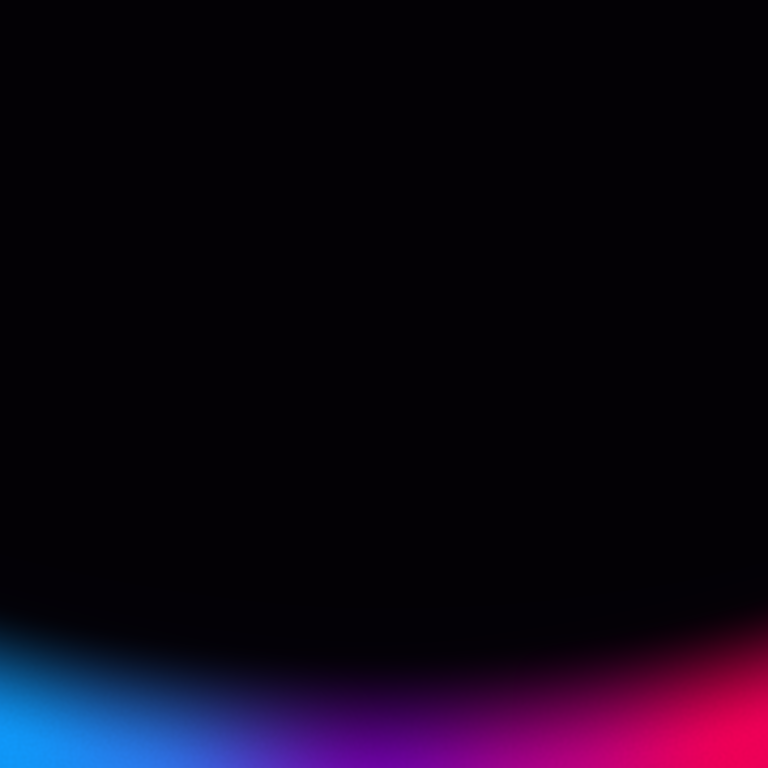
Reproduce this background procedurally as a three.js fragment shader.

```glsl
varying vec2 vUv;

vec2 hashGradient(vec2 cell) {
  vec2 k = vec2(dot(cell, vec2(127.1, 311.7)), dot(cell, vec2(269.5, 183.3)));
  return 2.0 * fract(sin(k) * 43758.55) - 1.0;
}

float gradientNoise(vec2 p) {
  vec2 i = floor(p), f = fract(p);
  vec2 u = f * f * (3.0 - 2.0 * f);
  float a = dot(hashGradient(i), f);
  float b = dot(hashGradient(i + vec2(1.0, 0.0)), f - vec2(1.0, 0.0));
  float c = dot(hashGradient(i + vec2(0.0, 1.0)), f - vec2(0.0, 1.0));
  float d = dot(hashGradient(i + 1.0), f - 1.0);
  return mix(mix(a, b, u.x), mix(c, d, u.x), u.y);
}

// Blue to violet to magenta to crimson, from left to right
vec3 spectrum(float x) {
  vec3 color = mix(vec3(0.06, 0.59, 0.97), vec3(0.17, 0.47, 0.92), smoothstep(0.0, 0.22, x));
  color = mix(color, vec3(0.46, 0.01, 0.69), smoothstep(0.17, 0.5, x));
  color = mix(color, vec3(0.70, 0.0, 0.53), smoothstep(0.48, 0.74, x));
  return mix(color, vec3(0.93, 0.0, 0.34), smoothstep(0.68, 0.97, x));
}

void main() {
  // Height above the curved horizon, which rises to both sides
  float offset = vUv.x - 0.48;
  float height = vUv.y - 0.073 - 0.28 * offset * offset;

  // Main glow with a faint upper haze
  float glow = 1.0 - smoothstep(-0.105, 0.08, height);
  float haze = 0.06 * exp(-pow(max(height + 0.02, 0.0) / 0.075, 2.0));
  float light = glow + haze * (1.0 - glow);

  // Fine grain, visible only in the light
  float grain = 1.0 + 0.03 * gradientNoise(vUv * 180.0);

  vec3 night = vec3(0.01, 0.002, 0.021);
  gl_FragColor = vec4(mix(night, spectrum(vUv.x) * grain, light), 1.0);
}
```
